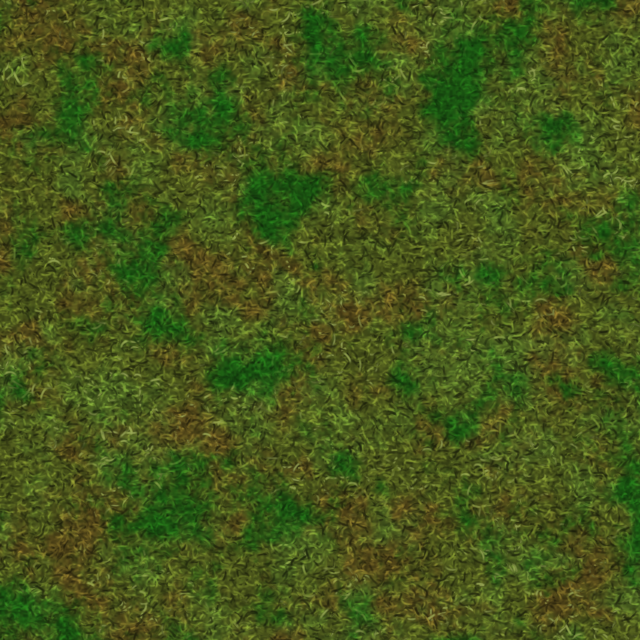
A Shadertoy shader for this texture:

```glsl
const vec3 OLIVE = vec3(0.305, 0.350, 0.110);
const vec3 EARTH = vec3(0.370, 0.285, 0.105);
const vec3 MOSS  = vec3(0.085, 0.345, 0.065);
const vec3 LEAF  = vec3(0.310, 0.455, 0.155);
const vec3 STRAW = vec3(0.600, 0.660, 0.340);

const float PATCH_FREQ    = 15.0;   // patches across the canvas
const float GRAIN_FREQ    = 210.0;  // fine grain across the canvas
const float GRAIN_AMOUNT  = 0.50;
const float BLADE_CELLS   = 58.0;   // blade cells across the canvas
const int   BLADE_LAYERS  = 8;
const float BLADE_WIDTH   = 0.14;   // in cells
const float BLADE_OPACITY = 0.82;
const float TONE_DARK     = 0.40;
const float TONE_LIGHT    = 1.58;
const float STRAW_SHARE   = 0.08;
const float HALF_PI       = 1.5708;

float hash(vec2 p) {
    return fract(sin(dot(p, vec2(127.1, 311.7))) * 43758.5453);
}

float noise(vec2 p) {
    vec2 i = floor(p), f = fract(p);
    f = f * f * (3.0 - 2.0 * f);
    return mix(mix(hash(i), hash(i + vec2(1, 0)), f.x),
               mix(hash(i + vec2(0, 1)), hash(i + vec2(1, 1)), f.x), f.y);
}

float fbm(vec2 p) {
    float sum = 0.0, amp = 0.5;
    for (int i = 0; i < 5; i++) {
        sum += amp * noise(p);
        p = mat2(1.6, 1.2, -1.2, 1.6) * p + 7.3;
        amp *= 0.6;
    }
    return sum / 1.153;
}

// Coverage of one curved, tapered blade centred on the origin
float blade(vec2 p, float angle, float halfLength, float bend, float soft) {
    float c = cos(angle), s = sin(angle);
    p = mat2(c, -s, s, c) * p;
    float along = p.x / halfLength;
    float curve = bend * halfLength * (along * along - 0.4);
    float taper = 1.0 - smoothstep(0.4, 1.0, abs(along));
    float slope = 2.0 * bend * along;
    float dist = abs(p.y - curve) / sqrt(1.0 + slope * slope);
    return taper * (1.0 - smoothstep(0.0, BLADE_WIDTH + soft, dist));
}

// Blends the blades over each other: x is the tone, y the straw amount
vec2 bladeField(vec2 uv, float pixel) {
    vec2 field = vec2(0.92, 0.0);
    for (int layer = 0; layer < BLADE_LAYERS; layer++) {
        vec2 shift = vec2(17.3, 9.7) * float(layer);
        vec2 p = uv * BLADE_CELLS + shift;
        vec2 cell = floor(p);
        for (int y = -1; y <= 1; y++)
        for (int x = -1; x <= 1; x++) {
            vec2 id = cell + vec2(x, y);
            vec2 seed = id + 31.7 * float(layer);
            vec2 centre = id + vec2(hash(seed), hash(seed + 5.1));
            float lean = 2.0 * hash(seed + 11.3) - 1.0;
            float angle = HALF_PI * lean * sqrt(abs(lean));
            float halfLength = mix(0.30, 0.80, hash(seed + 23.9));
            float bend = 1.1 * (hash(seed + 37.2) - 0.5);
            float pick = hash(seed + 41.6);
            float cover = BLADE_OPACITY *
                blade(p - centre, angle, halfLength, bend, pixel * BLADE_CELLS * 0.4);
            vec2 look = vec2(mix(TONE_DARK, TONE_LIGHT, hash(seed + 53.4)),
                             step(pick, STRAW_SHARE));
            field = mix(field, look, cover);
        }
    }
    return field;
}

// Soft ground patches of earth, leaf and moss over olive
vec3 groundColor(vec2 uv, out float moss) {
    vec2 p = uv * PATCH_FREQ;
    float earth = smoothstep(0.44, 0.74, fbm(p + 13.1));
    float leaf = smoothstep(0.42, 0.74, fbm(p * 1.2 + 47.9));
    moss = smoothstep(0.47, 0.78, fbm(p * 0.9 + 81.4));
    vec3 color = mix(OLIVE, EARTH, 0.75 * earth);
    color = mix(color, LEAF, 0.55 * leaf);
    return mix(color, MOSS, 0.90 * moss);
}

void mainImage(out vec4 fragColor, in vec2 fragCoord) {
    float pixel = 1.0 / iResolution.y;
    vec2 uv = fragCoord * pixel;

    float moss;
    vec3 color = groundColor(uv, moss);
    vec2 field = bladeField(uv, pixel);

    // Moss is smoother, and straw gathers in dry tufts
    float tone = mix(field.x, 0.92, 0.40 * moss);
    float tufts = smoothstep(0.38, 0.70, fbm(uv * 14.0 + 29.6));
    float grain = noise(uv * GRAIN_FREQ) - 0.5;
    color *= tone * (1.0 + GRAIN_AMOUNT * grain);
    color = mix(color, STRAW, field.y * tufts * (1.0 - 0.8 * moss));

    fragColor = vec4(color, 1.0);
}
```
